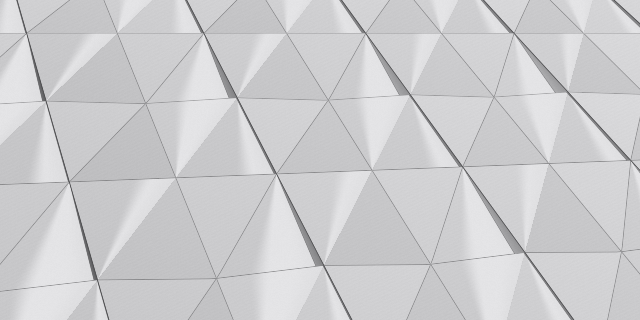
This pattern is drawn by a Shadertoy shader. Its source:

```glsl
float hash(vec2 p) {
    return fract(sin(dot(p, vec2(127.1, 311.7))) * 43758.5453);
}

// Canvas position (y down, height 1) to triangular lattice coordinates
vec2 toLattice(vec2 p) {
    mat3 perspective = mat3(0.2921, 0.0025, 0.0238,
                            0.0492, 0.1863, -0.0807,
                            0.0833, 0.1042, 1.0);
    vec3 q = inverse(perspective) * vec3(p, 1.0);
    vec2 lat = q.xy / q.z;
    // Raised corners sit slightly lower in every second row and column
    vec2 d = mod(lat, 2.0) - 1.0;
    float hat = 1.0 - max(max(abs(d.x), abs(d.y)), abs(d.x + d.y));
    lat.y -= 0.06 * max(hat, 0.0);
    return lat;
}

// Canvas length of one unit of a lattice coordinate
float unitLength(float coord) {
    return 1.0 / (iResolution.y * max(length(vec2(dFdx(coord), dFdy(coord))), 1e-5));
}

float seamDistance(float coord) {
    return abs(fract(coord + 0.5) - 0.5) * unitLength(coord);
}

float seam(float dist, float halfWidth) {
    float px = 1.0 / iResolution.y;
    return 1.0 - smoothstep(halfWidth - 0.5 * px, halfWidth + 0.6 * px, dist);
}

void mainImage(out vec4 fragColor, in vec2 fragCoord) {
    float px = 1.0 / iResolution.y;
    vec2 p = vec2(fragCoord.x, iResolution.y - fragCoord.y) * px;
    vec2 lat = toLattice(p);
    vec2 cell = floor(lat);
    vec2 f = lat - cell;
    bool up = f.x + f.y > 1.0;
    bool oddCol = mod(cell.x, 2.0) > 0.5;
    bool oddRow = mod(cell.y, 2.0) > 0.5;
    bool lit = up ? oddCol : oddCol == oddRow;

    // Matte panels, darker where they face down and toward the lower left
    float tone = hash(cell + (up ? 0.37 : 0.0));
    float shade = 0.803 + 0.022 * (tone - 0.5) + 0.018 * (p.x - 1.0) - 0.02 * (p.y - 0.5);
    shade += up && !oddCol ? -0.028 : (lit ? -0.002 : 0.012);
    shade += 0.012 * (0.5 - f.y);
    shade += 0.004 * sin(560.0 * (p.y + 0.45 * p.x));

    // Light fans out from the apex of the tilted panels
    float fan = up ? 1.0 - (1.0 - f.x) / max(f.y, 1e-3) : f.x / max(1.0 - f.y, 1e-3);
    float start = up == oddRow ? 0.58 : 0.28;
    float glow = smoothstep(start, start + 0.22, fan);
    glow *= 1.0 - 0.2 * smoothstep(0.7, 1.0, fan);
    if (lit) shade = mix(shade, 0.893, glow);

    // Thin seams, stronger toward the bottom
    float strength = mix(0.3, 0.62, smoothstep(0.1, 0.5, p.y));
    float across = seam(seamDistance(lat.y), 0.0009) * strength;
    float falling = seam(seamDistance(lat.x), 0.001) * (oddCol || f.x > 0.5 ? 0.55 : 0.5);
    float rising = seam(seamDistance(lat.x + lat.y), 0.001);
    rising *= oddCol == oddRow ? 0.04 : 0.55;
    shade = mix(shade, 0.36, max(across, max(falling, rising)));

    // Side walls widen down every second column, on the left of its edge
    float side = (1.0 - mod(lat.x + 1.0, 2.0)) * unitLength(lat.x);
    float reach = sqrt(clamp(lat.x / 5.0, 0.0, 1.0));
    float wallWidth = oddRow ? mix(0.003, 0.009, reach) * (0.4 + 0.6 * f.y)
                             : mix(0.011, 0.031, reach) * f.y;
    float wall = smoothstep(-0.5 * px, 0.5 * px, side)
               * (1.0 - smoothstep(wallWidth - 0.5 * px, wallWidth + 0.5 * px, side));
    float wallShade = oddRow ? mix(0.42, 0.52, reach) : mix(0.4, 0.64, reach);
    wallShade += 0.08 * (clamp(side / max(wallWidth, px), 0.0, 1.0) - 0.5);
    shade = mix(shade, wallShade, wall);
    float rim = seam(abs(side), 0.0012);
    float foot = 0.45 * seam(abs(side - wallWidth), 0.0008);
    shade = mix(shade, 0.26, max(0.75 * rim, foot));

    // Fine grain
    shade += 0.012 * (hash(floor(p * 384.0)) - 0.5);
    fragColor = vec4(vec3(shade) + vec3(0.0, 0.0, 0.008), 1.0);
}
```
